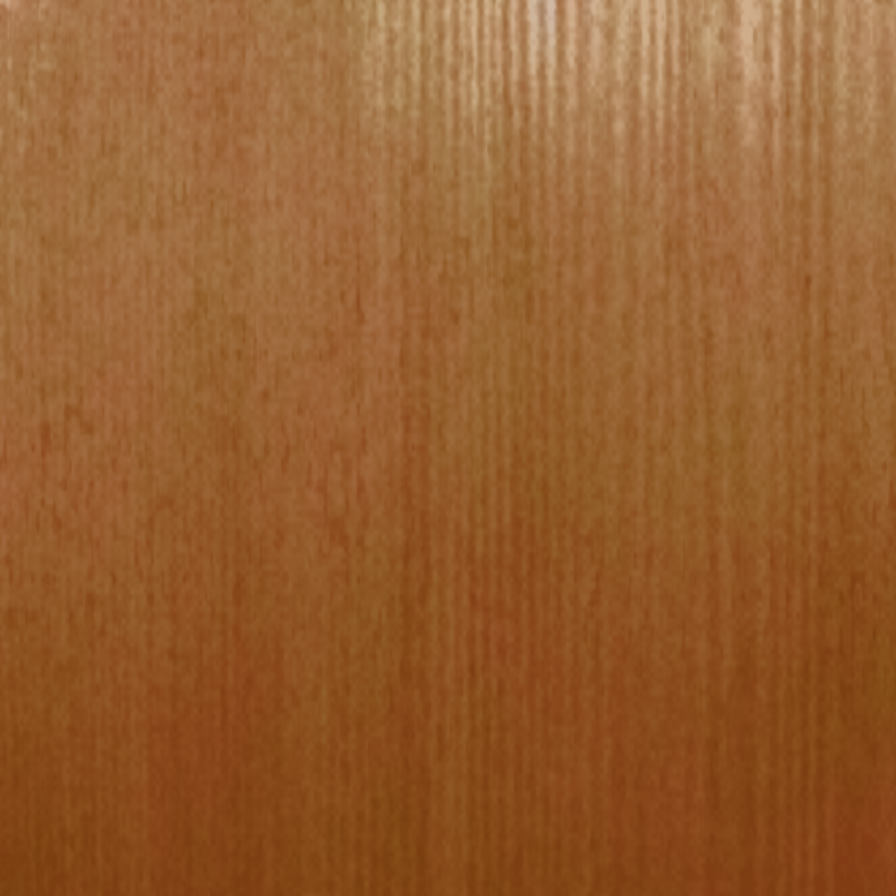
A Shadertoy shader for this texture:

```glsl
// Wood tones from deep shade to bright sheen
const vec3 TONES[7] = vec3[7](
    vec3(0.495, 0.240, 0.070), vec3(0.540, 0.290, 0.105),
    vec3(0.580, 0.360, 0.165), vec3(0.625, 0.420, 0.245),
    vec3(0.665, 0.485, 0.320), vec3(0.735, 0.575, 0.420),
    vec3(0.810, 0.675, 0.540));
const vec3 RED_SHIFT = vec3(0.018, -0.010, 0.012);
const vec3 COOL_GLINT = vec3(0.01, 0.05, 0.11);
const float BASE_TONE = 0.55;      // tone at the lower edge
const float TONE_RISE = 3.15;      // tone gained up to the upper edge
const float SHEEN_TONE = 1.35;     // extra tone of the upper right sheen
const float STRIPE_COUNT = 80.0;   // stripe density at the left edge
const float STRIPE_SPREAD = 25.0;  // widening of stripes to the right
const float PORE_DEPTH = 0.85;
const float GRAIN_DEPTH = 0.75;

float hash(vec2 p) {
    vec3 q = fract(vec3(p.xyx) * 0.1031);
    q += dot(q, q.yzx + 33.33);
    return fract((q.x + q.y) * q.z);
}

float noise(vec2 p) {
    vec2 i = floor(p), f = fract(p);
    f = f * f * (3.0 - 2.0 * f);
    return mix(mix(hash(i), hash(i + vec2(1, 0)), f.x),
               mix(hash(i + vec2(0, 1)), hash(i + vec2(1, 1)), f.x), f.y);
}

float signedNoise(vec2 p) {
    return 2.0 * noise(p + 17.0) - 1.0;
}

float fbm(vec2 p) {
    float sum = 0.0, amp = 0.5;
    for (int i = 0; i < 4; i++) {
        sum += amp * signedNoise(p);
        p = p * 2.03 + 11.7;
        amp *= 0.5;
    }
    return sum;
}

// Reflected light, brightest along the upper right edge
float sheen(vec2 uv) {
    float across = smoothstep(0.32, 0.50, uv.x) * (1.0 - 0.35 * smoothstep(0.85, 1.0, uv.x));
    return across * smoothstep(0.72, 1.02, uv.y);
}

// Upright growth lines of uneven width and strength
float stripes(vec2 uv, float light) {
    float x = uv.x + 0.004 * signedNoise(vec2(uv.x * 5.0, uv.y * 2.5));
    float phase = STRIPE_COUNT * x - STRIPE_SPREAD * x * x
                + 0.8 * signedNoise(vec2(x * 14.0, uv.y * 0.7));
    float regular = sin(6.28318 * phase) * (0.4 + 0.6 * noise(vec2(x * 22.0, uv.y * 3.0)));
    float right = smoothstep(0.35, 0.55, uv.x) * (1.0 - smoothstep(0.90, 1.0, uv.x));
    float strength = 0.18 + 0.20 * right + 0.65 * light;
    float fine = signedNoise(vec2(x * 120.0, uv.y * 4.0));
    float broad = signedNoise(vec2(x * 26.0, uv.y * 1.2));
    return regular * strength + fine * (0.20 + 0.45 * light) + broad * 0.30;
}

// Short dark dashes along the grain
float pores(vec2 uv) {
    float dash = noise(vec2(uv.x * 165.0, uv.y * 48.0));
    float patchy = noise(uv * vec2(9.0, 6.0) + 40.0);
    return smoothstep(0.62, 0.95, dash) * (0.35 + 0.65 * patchy)
         * mix(0.5, 1.0, smoothstep(0.1, 0.6, uv.y));
}

vec3 woodTone(float level) {
    float t = clamp(level, 0.0, 5.999);
    int i = int(t);
    return mix(TONES[i], TONES[i + 1], fract(t));
}

void mainImage(out vec4 fragColor, in vec2 fragCoord) {
    vec2 uv = fragCoord / iResolution.xy;
    float light = sheen(uv);

    // Overall shading
    float level = BASE_TONE + TONE_RISE * uv.y + SHEEN_TONE * light;
    level += 0.55 * fbm(uv * vec2(4.0, 3.0));
    level -= 0.35 * smoothstep(0.55, 0.8, uv.x) * (1.0 - smoothstep(0.2, 0.6, uv.y));

    // Grain, pores and fine mottling
    level += stripes(uv, light);
    level -= PORE_DEPTH * pores(uv);
    float speckle = signedNoise(uv * vec2(210.0, 150.0)) * 0.6
                  + signedNoise(uv * vec2(100.0, 70.0) + 5.0) * 0.4;
    level += GRAIN_DEPTH * speckle * (0.65 + 0.35 * uv.y);

    // Pale scuffs near the upper left corner
    float corner = (1.0 - smoothstep(0.03, 0.11, uv.x)) * smoothstep(0.70, 0.95, uv.y);
    level += corner * smoothstep(0.5, 0.85, noise(uv * vec2(85.0, 55.0)));

    // Drifting hue and a cool glint in the sheen
    vec3 color = woodTone(level);
    color += RED_SHIFT * (fbm(uv * vec2(5.0, 4.0) + 60.0) * 1.5
                        + 0.35 * signedNoise(uv * vec2(45.0, 18.0)));
    float glint = smoothstep(0.09, 0.0, abs(uv.x - 0.63)) * smoothstep(0.90, 1.0, uv.y);
    color += COOL_GLINT * glint * smoothstep(0.4, 0.8, noise(vec2(uv.x * 70.0, uv.y * 5.0)));

    fragColor = vec4(clamp(color, 0.0, 1.0), 1.0);
}
```
